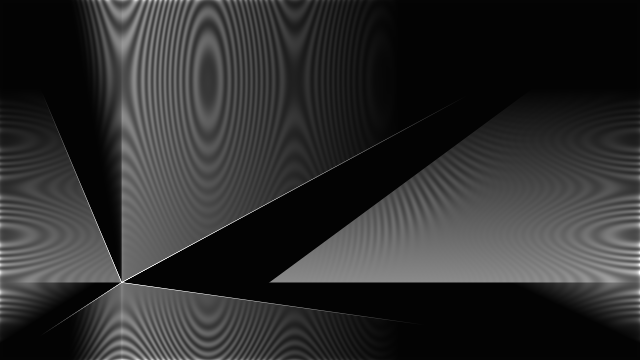
Write a WebGL 2 fragment shader that draws this background.

```glsl
#version 300 es
precision highp float;

uniform vec2 u_resolution;
out vec4 fragColor;

#define HUB vec2(0.338, 0.2153)
#define RISE_RAY vec2(0.8795, 0.4759)
#define LEFT_RAY vec2(-0.3866, 0.9222)
#define FALL_RAY vec2(0.9903, -0.1388)
#define BACK_RAY vec2(-0.836, -0.5487)
#define RAMP_DIR vec2(0.8052, 0.593)
#define RAMP_START 0.41
#define COLUMN_PERIOD 0.481
#define ROW_PERIOD 0.264
#define RIPPLE_DEPTH 0.38
#define RAY_WIDTH 0.0022

const float TAU = 6.28319;

// Signed distance to a line through the origin, positive on its left
float leftOf(vec2 dir, vec2 q) {
  return dir.x * q.y - dir.y * q.x;
}

float cover(float dist, float px) {
  return smoothstep(-0.6 * px, 0.6 * px, dist);
}

float fade(float x) {
  return clamp(1.0 - x, 0.0, 1.0);
}

// Interference fringes pinched at regular intervals along "across"
float fringes(float across, float period, float strength, float along, float curve) {
  return cos(strength * cos(TAU * across / period) + curve * along * along);
}

// Thin ray that dims away from the hub
float ray(vec2 q, vec2 dir, float len, float px) {
  float t = dot(q, dir);
  float width = max(RAY_WIDTH, 0.7 * px);
  float line = 1.0 - smoothstep(0.2 * width, width, abs(leftOf(dir, q)));
  return line * step(0.0, t) * fade(t / len);
}

void main() {
  float px = 1.0 / u_resolution.y;
  vec2 p = gl_FragCoord.xy * px;
  vec2 q = p - HUB;
  float aspect = u_resolution.x * px;
  float sideGap = min(p.x, aspect - p.x);

  // Half planes meeting at the hub
  float up = cover(q.y, px);
  float right = cover(q.x, px);
  float down = 1.0 - up;
  float left = 1.0 - right;
  float aboveRise = cover(leftOf(RISE_RAY, q), px);
  float pastLeft = cover(leftOf(LEFT_RAY, q), px);
  float underFall = cover(-leftOf(FALL_RAY, q), px);
  float pastBack = cover(leftOf(BACK_RAY, q), px);
  vec2 rampPoint = q - vec2(RAMP_START, 0.0);
  float underRamp = cover(-leftOf(RAMP_DIR, rampPoint), px);

  // Ripples hanging from the top and bottom, and along the sides
  float upperFringe = fringes(q.x, COLUMN_PERIOD, 35.0, q.y - 0.56, 270.0);
  float lowerFringe = fringes(q.x, COLUMN_PERIOD, 32.0, q.y, 650.0);
  float sideFringe = fringes(q.y, ROW_PERIOD, 16.0, sideGap, 420.0);
  float upperRipple = 1.0 + RIPPLE_DEPTH * smoothstep(0.0, 0.75, q.y) * upperFringe;
  float lowerRipple = 1.0 + RIPPLE_DEPTH * smoothstep(0.0, -0.18, q.y) * lowerFringe;
  float sideRipple = 1.0 + RIPPLE_DEPTH * exp(-9.0 * sideGap) * sideFringe;

  // Slanted lens of ripples on the ramp
  vec2 lens = q - vec2(0.87, 0.265);
  lens = vec2(dot(lens, RAMP_DIR), leftOf(RAMP_DIR, lens));
  float lensMask = exp(-dot(lens * lens, vec2(22.0, 260.0)));
  float lensRipple = 1.0 + 0.25 * lensMask * cos(950.0 * lens.x * lens.y + 260.0 * lens.x);

  // Gradients in each sector
  float columnFade = 0.42 * fade(q.x / 0.77);
  float rowFade = fade(q.y / 0.54);
  float shaft = 0.38 * smoothstep(0.0, 0.13, q.x + 0.19 * q.y);
  float lowerShaft = 0.38 * smoothstep(-0.15, 0.0, q.x);
  float cornerWidth = mix(0.27, 0.36, right);
  float corner = 0.48 * fade(sideGap / cornerWidth - q.y / 0.17);

  float tone = 0.012;
  tone += up * right * aboveRise * columnFade * upperRipple;
  tone += up * left * (1.0 - pastLeft) * shaft * upperRipple;
  tone += up * left * pastLeft * 0.45 * rowFade * sideRipple;
  tone += up * right * underRamp * 0.53 * rowFade * sideRipple * lensRipple;
  tone += down * right * underFall * columnFade * lowerRipple;
  tone += down * left * pastBack * lowerShaft * lowerRipple;
  float outer = right * (1.0 - underFall) + left * (1.0 - pastBack);
  tone += down * outer * corner * sideRipple;

  // Faint rim on the canvas border and the upright seam
  float border = min(sideGap, min(p.y, 1.0 - p.y));
  tone *= 1.0 + 0.6 * exp(-border / 0.005);
  tone += 0.1 * exp(-abs(q.x) / 0.004) * smoothstep(-0.22, 0.0, -abs(q.y) * 0.25);

  // Bright rays from the hub
  float rays = 0.95 * ray(q, RISE_RAY, 1.09, px);
  rays += 0.85 * ray(q, LEFT_RAY, 0.57, px);
  rays += 0.75 * ray(q, FALL_RAY, 0.85, px);
  rays += 0.75 * ray(q, BACK_RAY, 0.27, px);
  tone = mix(tone, 1.0, clamp(rays, 0.0, 1.0));

  fragColor = vec4(vec3(tone), 1.0);
}
```
